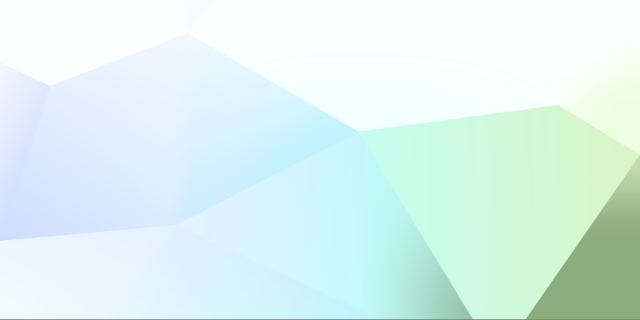
A WebGL 1 fragment shader for this background:

```glsl
precision highp float;
// Pale low-poly backdrop: large facets in lavender, ice blue, mint and moss.
// Each facet is an intersection of half-planes, filled with a linear gradient
// through three corner colours; later facets overlap earlier ones.

uniform vec2 u_resolution;

// Mesh corners, in units of the canvas height (canvas is 2 x 1)
const vec2 LEFT_TOP    = vec2(0.000, 0.805);
const vec2 LEFT_PEAK   = vec2(0.156, 0.732);
const vec2 TOP_PEAK    = vec2(0.586, 0.896);
const vec2 CENTRE      = vec2(1.120, 0.589);
const vec2 VALLEY      = vec2(0.552, 0.297);
const vec2 LEFT_LOW    = vec2(0.000, 0.247);
const vec2 RIGHT_PEAK  = vec2(1.745, 0.672);
const vec2 RIGHT_EDGE  = vec2(2.000, 0.516);
const vec2 MINT_FOOT   = vec2(1.479, 0.000);
const vec2 MOSS_FOOT   = vec2(1.641, 0.000);
const vec2 LOW_FOLD    = vec2(0.339, 0.000);
const vec2 CYAN_FOOT   = vec2(1.146, 0.023);
const vec2 WEDGE_LEFT  = vec2(0.573, 1.000);
const vec2 WEDGE_RIGHT = vec2(0.682, 1.000);
const vec2 LIME_TOP    = vec2(2.000, 0.860);

// Shared colours
const vec3 WHITE     = vec3(0.988, 0.997, 0.997);
const vec3 SKY_TINT  = vec3(0.945, 1.000, 0.990);
const vec3 WEDGE     = vec3(0.970, 0.980, 0.990);
const vec3 LIME      = vec3(0.930, 1.000, 0.880);
const vec3 LAVENDER  = vec3(0.810, 0.866, 1.000);
const vec3 PALE_BLUE = vec3(0.895, 0.945, 1.000);
const vec3 CYAN      = vec3(0.735, 0.945, 1.000);
const vec3 AQUA      = vec3(0.750, 0.980, 0.955);
const vec3 SHADOW    = vec3(0.570, 0.740, 0.650);
const vec3 MOSS      = vec3(0.550, 0.680, 0.495);
const vec3 MOSS_GLOW = vec3(0.780, 0.860, 0.680);
const vec3 BASE_LINE = vec3(0.480, 0.530, 0.520);

const float FOLD_BLUR = 0.045;
const float LINE_HEIGHT = 0.0026;

// Signed distance to the line a-b, positive on its right-hand side
float rightOf(vec2 p, vec2 a, vec2 b) {
  vec2 along = normalize(b - a);
  return dot(p - a, vec2(along.y, -along.x));
}

float cover(float d, float blur) {
  return smoothstep(-blur, blur, d);
}

// Linear gradient taking colours ca, cb, cc at points a, b, c
vec3 gradient(vec2 p, vec2 a, vec2 b, vec2 c, vec3 ca, vec3 cb, vec3 cc) {
  vec2 u = b - a, v = c - a, q = p - a;
  float area = u.x * v.y - u.y * v.x;
  float s = (q.x * v.y - q.y * v.x) / area;
  float t = (u.x * q.y - u.y * q.x) / area;
  return clamp(ca + s * (cb - ca) + t * (cc - ca), 0.0, 1.0);
}

void main() {
  vec2 p = gl_FragCoord.xy / u_resolution * vec2(2.0, 1.0);
  float px = 0.75 / u_resolution.y;

  // Sky, with a faint wedge at the top and a lime glow on the right
  float tint = smoothstep(0.98, 0.58, p.y) * smoothstep(0.4, 1.0, p.x);
  vec3 col = mix(WHITE, SKY_TINT, tint * smoothstep(2.1, 1.2, p.x));
  float wedge = min(rightOf(p, TOP_PEAK, WEDGE_LEFT), rightOf(p, WEDGE_RIGHT, TOP_PEAK));
  col = mix(col, WEDGE, 0.6 * cover(wedge, 0.006));
  float lime = cover(rightOf(p, RIGHT_PEAK, LIME_TOP), 0.09);
  col = mix(col, LIME, lime * smoothstep(1.55, 1.95, p.x) * smoothstep(1.0, 0.65, p.y));

  // Lavender facet on the far left
  vec3 fill = gradient(p, LEFT_TOP, LEFT_PEAK, LEFT_LOW,
                       vec3(0.955, 0.97, 1.0), vec3(0.872, 0.91, 1.0), LAVENDER);
  col = mix(col, fill, cover(rightOf(p, LEFT_TOP, LEFT_PEAK), px));

  // Blue body: three gradients joined by soft folds
  vec3 body = gradient(p, LEFT_PEAK, TOP_PEAK, VALLEY,
                       vec3(0.90, 0.94, 1.0), vec3(0.945, 0.973, 1.0), vec3(0.86, 0.93, 1.0));
  vec3 low = gradient(p, LEFT_PEAK, VALLEY, LEFT_LOW,
                      vec3(0.893, 0.935, 1.0), vec3(0.86, 0.92, 1.0), LAVENDER);
  vec3 bright = gradient(p, TOP_PEAK, CENTRE, VALLEY,
                         vec3(0.94, 0.975, 1.0), vec3(0.81, 0.96, 1.0), vec3(0.81, 0.92, 1.0));
  float rim = smoothstep(0.20, 0.0, rightOf(p, CENTRE, VALLEY));
  bright = mix(bright, CYAN, 0.7 * rim * smoothstep(0.5, 1.0, p.x));
  body = mix(body, low, cover(rightOf(p, LEFT_PEAK, VALLEY), FOLD_BLUR));
  body = mix(body, bright, cover(rightOf(p, VALLEY, TOP_PEAK), FOLD_BLUR));
  float d = min(rightOf(p, LEFT_PEAK, TOP_PEAK), rightOf(p, TOP_PEAK, CENTRE));
  d = min(d, rightOf(p, LEFT_LOW, LEFT_PEAK));
  col = mix(col, body, cover(d, px));

  // Limit of the blue side; it tucks slightly under the mint facet
  float blueSide = rightOf(p, CENTRE, MINT_FOOT) + 3.0 * px;

  // Pale floor with a fold turning to cyan
  vec3 floorCol = gradient(p, LEFT_LOW, VALLEY, LOW_FOLD,
                           vec3(0.932, 0.968, 1.0), PALE_BLUE, vec3(0.925, 0.972, 1.0));
  fill = gradient(p, VALLEY, LOW_FOLD, CYAN_FOOT,
                  vec3(0.88, 0.94, 1.0), vec3(0.915, 0.97, 1.0), vec3(0.76, 0.955, 0.985));
  floorCol = mix(floorCol, fill, cover(rightOf(p, LOW_FOLD, VALLEY), 0.012));
  d = min(rightOf(p, LEFT_LOW, VALLEY), blueSide);
  col = mix(col, floorCol, cover(d, px));

  // Cyan facet, turning aqua and then falling into green shadow
  fill = gradient(p, VALLEY, CENTRE, CYAN_FOOT,
                  vec3(0.905, 0.945, 1.0), vec3(0.775, 0.965, 1.0), vec3(0.77, 0.98, 1.0));
  fill = mix(fill, AQUA, smoothstep(1.08, 1.28, p.x));
  float shade = smoothstep(1.10, 1.56, p.x) * smoothstep(0.55, 0.0, p.y);
  fill = mix(fill, SHADOW, shade);
  d = min(rightOf(p, VALLEY, CENTRE), blueSide);
  col = mix(col, fill, cover(d, px) * cover(rightOf(p, CYAN_FOOT, VALLEY), 0.008));

  // Mint facet
  fill = gradient(p, CENTRE, RIGHT_EDGE, MINT_FOOT,
                  vec3(0.775, 0.995, 0.945), vec3(0.85, 0.96, 0.77), vec3(0.805, 0.98, 0.885));
  float ridge = min(rightOf(p, CENTRE, RIGHT_PEAK), rightOf(p, RIGHT_PEAK, RIGHT_EDGE));
  col = mix(col, fill, cover(min(ridge, rightOf(p, MINT_FOOT, CENTRE)), px));

  // Moss corner and the thin line along the bottom
  fill = mix(MOSS, MOSS_GLOW, smoothstep(0.25, 0.52, p.y));
  col = mix(col, fill, cover(min(ridge, rightOf(p, MOSS_FOOT, RIGHT_EDGE)), px));
  col = mix(col, BASE_LINE, cover(LINE_HEIGHT - p.y, px));

  gl_FragColor = vec4(col, 1.0);
}
```
